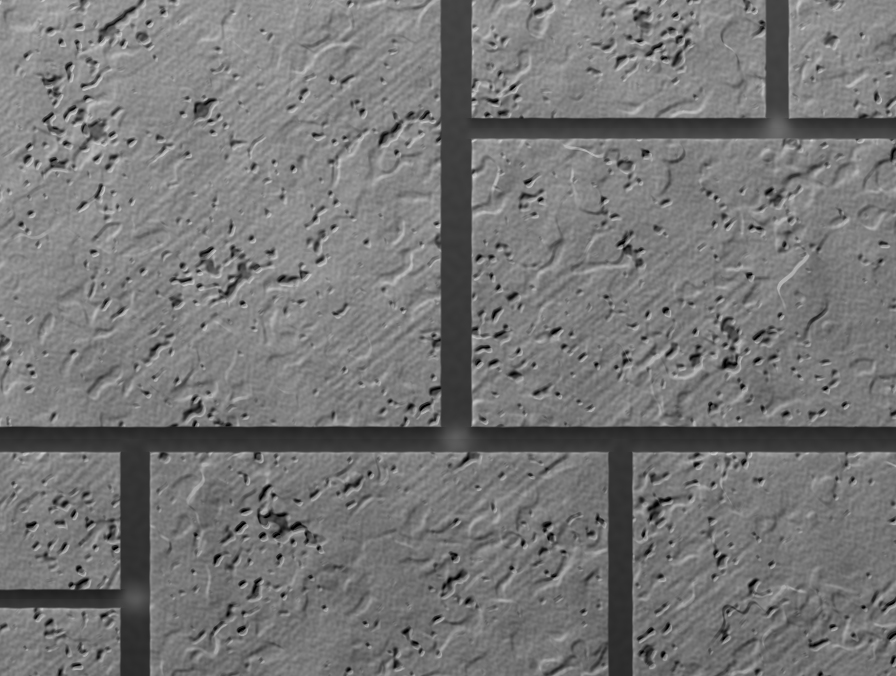
Write a Shadertoy shader that draws this texture.

```glsl
#define PIT_LEVEL 0.31
#define PIT_DARK 0.22
#define RELIEF 0.34
#define VEIN 0.75
#define DENT 0.55
#define SCRATCH 0.26
#define GRAIN 0.16
#define EDGE_LIGHT 0.17
#define EDGE_WOBBLE 0.0012
#define JOINT_DARK 0.155
#define JOINT_LIGHT 0.285
#define LIGHT_DIR vec2(-0.6, 0.8)

vec2 hash2(vec2 p) {
    vec3 q = fract(p.xyx * vec3(0.1031, 0.1030, 0.0973));
    q += dot(q, q.yzx + 33.33);
    return fract((q.xx + q.yz) * q.zy);
}

// Gradient noise, roughly -0.7 to 0.7
float corner(vec2 cell, vec2 offset) {
    float a = 6.2832 * hash2(cell).x;
    return dot(vec2(cos(a), sin(a)), offset);
}

float noise(vec2 p) {
    vec2 i = floor(p), f = fract(p), e = vec2(1, 0);
    vec2 u = f * f * f * (f * (f * 6.0 - 15.0) + 10.0);
    return mix(mix(corner(i, f), corner(i + e, f - e), u.x),
               mix(corner(i + e.yx, f - e.yx), corner(i + 1.0, f - 1.0), u.x), u.y);
}

// Splits a span at a joint and keeps the side that holds v
void cut(float v, inout vec2 span, float at, float gap) {
    if (v < at) span.y = min(span.y, at - 0.5 * gap);
    else span.x = max(span.x, at + 0.5 * gap);
}

// Nested cuts give the bounds of the slab nearest to p
void findSlab(vec2 p, out vec2 spanX, out vec2 spanY) {
    spanX = spanY = vec2(-1, 3);
    cut(p.y, spanY, 0.350, 0.038);
    if (p.y > 0.350) {
        cut(p.x, spanX, 0.675, 0.046);
        if (p.x > 0.675) {
            cut(p.y, spanY, 0.810, 0.031);
            if (p.y > 0.810) cut(p.x, spanX, 1.150, 0.034);
        }
    } else {
        cut(p.x, spanX, 0.200, 0.044);
        cut(p.x, spanX, 0.918, 0.036);
        if (p.x < 0.200) cut(p.y, spanY, 0.114, 0.028);
    }
}

// Coordinates along and across the diagonal grain
vec2 alongGrain(vec2 p) {
    return vec2(0.77 * p.x + 0.64 * p.y, 0.77 * p.y - 0.64 * p.x);
}

// Loosely clustered holes of two sizes, ragged at the rim
float pits(vec2 p) {
    vec2 q = alongGrain(p) * vec2(0.72, 1.0);
    float cluster = 0.38 * noise(p * 6.0 + 11.0) + 0.3 * noise(p * 14.0 + 31.0);
    float ragged = 0.32 * noise(q * 105.0 + 5.0);
    float large = noise(q * 39.0) + ragged + cluster - 0.03;
    float small = noise(q * 76.0 + 7.0) + ragged + cluster - 0.05;
    return smoothstep(PIT_LEVEL, PIT_LEVEL + 0.32, max(large, small));
}

// Surface height: holes, dents, broken ledges, saw marks and grain
float height(vec2 p, float veinAmount) {
    vec2 q = alongGrain(p);
    vec2 warp = vec2(noise(p * 26.0), noise(p * 26.0 + 40.0));
    float ledge = smoothstep(-0.08, 0.08, noise(p * 12.0 + 0.8 * warp));
    float broken = smoothstep(-0.1, 0.3, noise(p * 10.0 + 9.0));
    float dent = smoothstep(0.06, 0.36, noise(q * vec2(22.0, 34.0) + 0.8 * warp));
    dent *= smoothstep(-0.2, 0.2, noise(p * 8.0 + 51.0));
    float marks = noise(q * vec2(9.0, 120.0)) * smoothstep(-0.2, 0.3, noise(p * 4.0 + 23.0));
    float grain = noise(q * 160.0) + noise(p * 74.0 + 3.0);
    return VEIN * veinAmount * ledge * broken - DENT * dent
         + SCRATCH * marks + GRAIN * grain - pits(p);
}

float slabTone(vec2 p, vec2 spanX, vec2 spanY) {
    vec2 seed = hash2(floor(vec2(spanX.x, spanY.x) * 370.0) + 500.0);
    vec2 q = p + 10.0 + 30.0 * seed;
    // The widest slab is smoother, the others more broken
    float veinAmount = spanX.x < 0.0 ? 0.35 : mix(0.7, 1.0, seed.y);
    vec2 stepToLight = 0.0028 * LIGHT_DIR;
    float slope = height(q - stepToLight, veinAmount) - height(q + stepToLight, veinAmount);
    float tone = 0.465 + 0.1 * p.y - 0.03 * p.x + 0.02 * (seed.x - 0.5);
    tone += 0.05 * noise(q * 3.5) + 0.05 * noise(q * 14.0);
    tone += RELIEF * clamp(slope, -0.9, 0.6) - PIT_DARK * pits(q);
    float litEdge = min(p.x - spanX.x, spanY.y - p.y);
    return tone + EDGE_LIGHT * exp(-max(litEdge, 0.0) / 0.003);
}

float jointTone(vec2 p, vec2 spanX, vec2 spanY) {
    const vec2 crossings[3] = vec2[3](vec2(0.675, 0.35), vec2(1.15, 0.81), vec2(0.2, 0.114));
    // The slab above shades the upper part of a level joint
    float below = spanY.x - p.y, above = p.y - spanY.y;
    float lift = below > 0.0 ? below / 0.034 : above > 0.0 ? 1.0 - above / 0.034 : 0.6;
    float cover = smoothstep(-0.012, 0.004, min(p.x - spanX.x, spanX.y - p.x));
    lift = mix(0.6, lift, cover);
    float tone = mix(JOINT_DARK, JOINT_LIGHT, clamp(lift, 0.0, 1.0)) * mix(0.75, 1.15, p.y);
    for (int i = 0; i < 3; i++) {
        vec2 d = (p - crossings[i]) / vec2(0.024, 0.02);
        tone += 0.16 * exp(-dot(d, d));
    }
    return tone + 0.02 * noise(p * 70.0);
}

void mainImage(out vec4 fragColor, in vec2 fragCoord) {
    vec2 p = fragCoord / iResolution.y;
    vec2 spanX, spanY;
    findSlab(p, spanX, spanY);

    vec2 worn = p + EDGE_WOBBLE * vec2(noise(p * 45.0), noise(p * 45.0 + 17.0));
    vec2 inset = min(worn - vec2(spanX.x, spanY.x), vec2(spanX.y, spanY.y) - worn);
    float soft = 0.001 + 0.7 / iResolution.y;
    float slab = smoothstep(-soft, soft, min(inset.x, inset.y));
    float tone = mix(jointTone(p, spanX, spanY), slabTone(p, spanX, spanY), slab);
    fragColor = vec4(vec3(clamp(tone, 0.0, 1.0)), 1.0);
}
```
